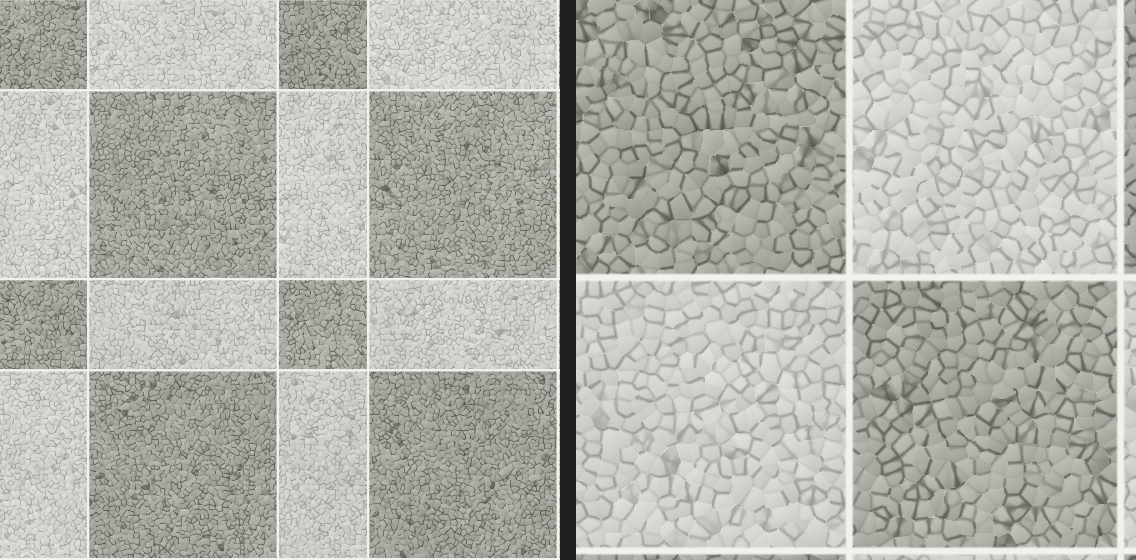
Left, the full canvas; right, a detail of the centre.
Reproduce this pattern procedurally as a three.js fragment shader.

```glsl
// Grey plaid of pebbled tiles: narrow and wide bands cross, dark where their
// widths agree and light where they differ, parted by thin pale grout lines.
// The pebbling is wrapped cellular noise whose crevices open by random amounts.

varying vec2 vUv;

const float REPEATS = 2.0;                        // plaid periods per side
const vec2 BAND_START = vec2(0.992, 0.6775);      // narrow band start, in periods
const vec2 BAND_WIDTH = vec2(0.323, 0.3255);      // narrow band width, in periods
const float GROUT_HALF = 0.0021;                  // canvas units
const float GROUT_SOFT = 0.0010;
const float GRAINS = 112.0;                       // pebbles per side
const float CREVICE_WIDTH = 0.36;                 // in pebbles
const float TILE_VARIATION = 0.022;
const float GRAIN_VARIATION = 0.07;
const float RELIEF = 0.065;
const vec2 LIGHT_DIR = vec2(-0.5, 0.86);
const vec3 DARK_STONE = vec3(0.665, 0.667, 0.637);
const vec3 LIGHT_STONE = vec3(0.832, 0.828, 0.815);
const vec3 GROUT = vec3(0.945, 0.945, 0.935);
const float DARK_CREVICE = 0.27;
const float LIGHT_CREVICE = 0.19;
const float TAU = 6.2831853;

float hash(vec2 p) {
  vec3 q = fract(vec3(p.xyx) * 0.1031);
  q += dot(q, q.yzx + 33.33);
  return fract((q.x + q.y) * q.z);
}

// Returns crevice darkness, pebble tone and slope towards the light.
vec3 pebbles(vec2 uv) {
  vec2 p = uv * GRAINS;
  vec2 cell = floor(p);
  float nearest = 9.0;
  float second = 9.0;
  vec2 nearestId = vec2(0.0);
  vec2 secondId = vec2(0.0);
  vec2 offset = vec2(0.0);
  for (int j = -1; j <= 1; j++) {
    for (int i = -1; i <= 1; i++) {
      vec2 neighbour = cell + vec2(float(i), float(j));
      vec2 id = mod(neighbour, GRAINS);
      vec2 jitter = vec2(hash(id + 3.7), hash(id + 71.3));
      vec2 away = p - neighbour - jitter;
      float d = length(away);
      if (d < nearest) {
        second = nearest;
        secondId = nearestId;
        nearest = d;
        nearestId = id;
        offset = away;
      } else if (d < second) {
        second = d;
        secondId = id;
      }
    }
  }
  // The summed ids give both sides of a crevice the same depth.
  float depth = smoothstep(0.1, 0.9, hash(nearestId + secondId + 19.1));
  float crevice = 1.0 - smoothstep(0.0, CREVICE_WIDTH, second - nearest);
  return vec3(crevice * depth, hash(nearestId + 41.9) - 0.5, dot(offset, LIGHT_DIR));
}

// Broad, faint wear that wraps at the canvas edges.
float mottling(vec2 uv) {
  vec2 a = uv * TAU;
  return sin(2.0 * a.x + 3.0 * a.y + 1.0) + sin(5.0 * a.x - 2.0 * a.y)
       + 0.6 * sin(7.0 * a.y + 4.0 * a.x + 2.0);
}

void main() {
  // Plaid bands
  vec2 band = vUv * REPEATS - BAND_START;
  vec2 phase = fract(band);
  vec2 narrow = 1.0 - step(BAND_WIDTH, phase);
  float light = abs(narrow.x - narrow.y);

  // Stone surface
  vec2 tileId = mod(floor(band), REPEATS) * 2.0 + narrow;
  float tileTone = (hash(tileId + 7.3) - 0.5) * 2.0 * TILE_VARIATION;
  vec3 grain = pebbles(vUv);
  float contrast = mix(1.0, 0.75, light);
  vec3 colour = mix(DARK_STONE, LIGHT_STONE, light);
  colour += tileTone + 0.006 * mottling(vUv);
  colour += contrast * (GRAIN_VARIATION * grain.y + RELIEF * grain.z);
  colour -= grain.x * mix(DARK_CREVICE, LIGHT_CREVICE, light);

  // Grout on both edges of every band
  vec2 toStart = min(phase, 1.0 - phase);
  vec2 toLine = min(toStart, abs(phase - BAND_WIDTH)) / REPEATS;
  float gap = min(toLine.x, toLine.y);
  float grout = 1.0 - smoothstep(GROUT_HALF - GROUT_SOFT, GROUT_HALF + GROUT_SOFT, gap);
  colour = mix(colour, GROUT, grout);

  gl_FragColor = vec4(colour, 1.0);
}
```
